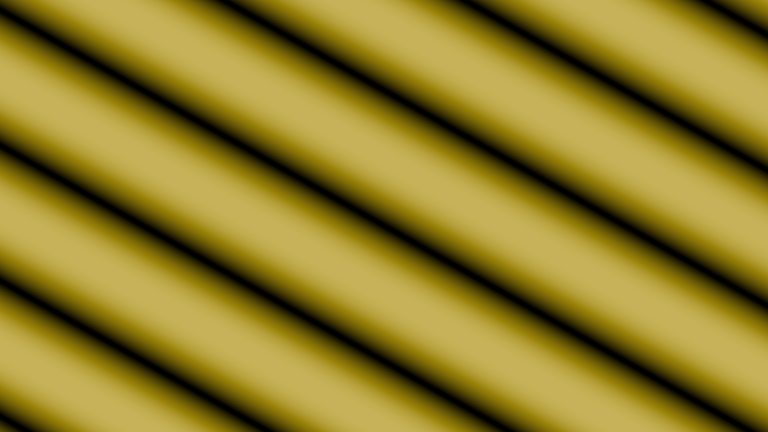
This pattern is drawn by a WebGL 2 fragment shader. Its source:

```glsl
#version 300 es
precision highp float;

uniform vec2 u_resolution;
out vec4 fragColor;

// Layout, in units of the canvas height
const float STRIPE_ANGLE = 0.512;
const float STRIPE_PERIOD = 0.2733;
const float LINE_OFFSET = 0.8518;

// Tone profile across one stripe
const float EDGE_FALLOFF = 2.8;
const float TONE_GAIN = 0.84;
const float LINE_DEPTH = 0.06;

const vec3 BLACK = vec3(0.0);
const vec3 OLIVE = vec3(0.60, 0.51, 0.03);
const vec3 SAND = vec3(0.78, 0.70, 0.35);

// 0 on a dark line, 1 halfway between two lines
float stripeDistance(vec2 p, float angle, float period, float offset) {
    vec2 normal = vec2(sin(angle), cos(angle));
    float phase = (dot(p, normal) - offset) / period;
    return 2.0 * abs(fract(phase + 0.5) - 0.5);
}

// Steep rise beside the line, flattening into a broad plateau
float stripeTone(float d, float falloff, float gain, float depth) {
    float rise = 1.0 - pow(max(1.0 - d, 0.0), falloff);
    return max(gain * rise - depth, 0.0);
}

// Black to olive to sand, indexed by the red level
vec3 goldRamp(float tone) {
    vec3 shade = mix(BLACK, OLIVE, clamp(tone / OLIVE.r, 0.0, 1.0));
    float light = clamp((tone - OLIVE.r) / (SAND.r - OLIVE.r), 0.0, 1.0);
    return mix(shade, SAND, light);
}

void main() {
    vec2 p = gl_FragCoord.xy / u_resolution.y;
    float d = stripeDistance(p, STRIPE_ANGLE, STRIPE_PERIOD, LINE_OFFSET);
    float tone = stripeTone(d, EDGE_FALLOFF, TONE_GAIN, LINE_DEPTH);
    fragColor = vec4(goldRamp(tone), 1.0);
}
```
